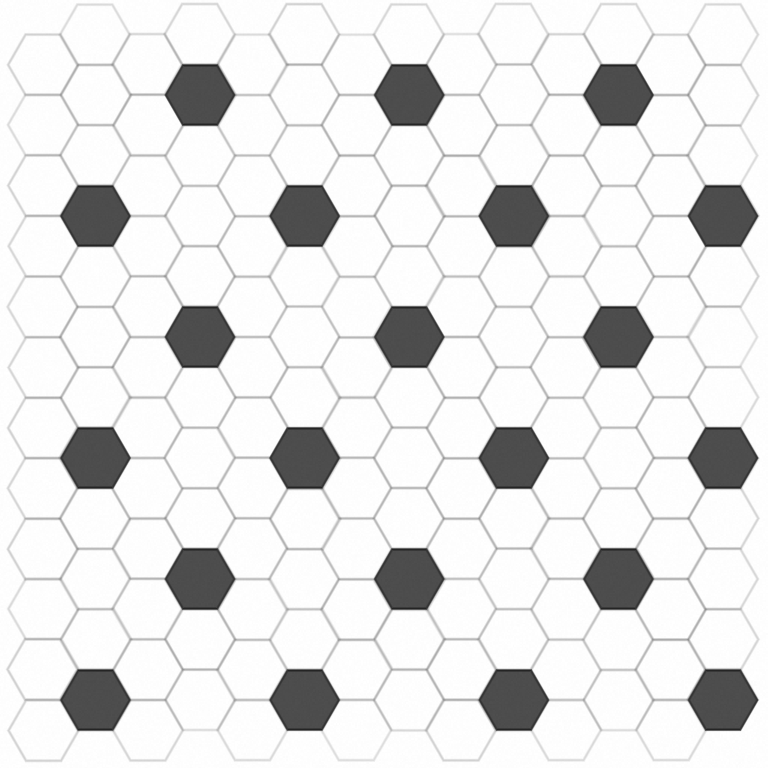
Give the GLSL for this pattern, as a three.js fragment shader.

```glsl
// Flat-topped white hexagon tiles with thin grey outlines and regularly spaced charcoal tiles.
#define COLUMNS 14.0
#define ROWS 12.0
#define PITCH vec2(0.0681, 0.07878)
#define ORIGIN vec2(0.0562, 0.0491)
#define LINE_REACH 0.0030
#define LINE_INK 0.155
#define WOBBLE vec2(0.0011, 0.0006)
#define DARK_GROWTH 0.0006
#define EDGE_SOFTNESS 0.0011
#define PAPER vec3(0.995)
#define CHARCOAL vec3(0.30)
#define RIM vec3(0.14)

varying vec2 vUv;

float hash(vec2 p) {
  vec3 q = fract(vec3(p.xyx) * 0.1031);
  q += dot(q, q.yzx + 33.33);
  return fract((q.x + q.y) * q.z);
}

// Signed distance to a hexagon; flat sides lie above and below.
float hexagon(vec2 p, float apothem) {
  p = abs(p);
  return max(p.y, dot(p, vec2(0.8660, 0.5))) - apothem;
}

// Charcoal tiles: every other column, every fourth row, staggered by two rows.
bool isDark(vec2 cell) {
  return mod(cell.x, 2.0) > 0.5 && mod(cell.y - cell.x + 1.0, 4.0) < 0.5;
}

void main() {
  float apothem = 0.5 * PITCH.y;
  float light = 1.0;
  float darkDistance = 1.0;
  float rimStrength = 0.0;
  float nearColumn = floor((vUv.x - ORIGIN.x) / PITCH.x + 0.5);

  // Overlay the outlines of the surrounding tiles; small shifts split shared sides.
  for (int i = -1; i <= 1; i++) {
    float column = nearColumn + float(i);
    float baseY = ORIGIN.y + apothem * mod(column, 2.0);
    float nearRow = floor((vUv.y - baseY) / PITCH.y + 0.5);
    for (int j = -1; j <= 1; j++) {
      vec2 cell = vec2(column, nearRow + float(j));
      if (cell.x < -0.5 || cell.x > COLUMNS - 0.5) continue;
      if (cell.y < -0.5 || cell.y > ROWS - 0.5) continue;

      vec2 center = vec2(ORIGIN.x + column * PITCH.x, baseY + cell.y * PITCH.y);
      vec2 local = vUv - center;
      vec2 shift = vec2(hash(cell + 7.0), hash(cell + 41.0)) * 2.0 - 1.0;
      float d = hexagon(local - shift * WOBBLE, apothem);
      float ink = LINE_INK * mix(0.8, 1.2, hash(cell + 83.0));
      light *= 1.0 - ink * (1.0 - smoothstep(0.0, LINE_REACH, abs(d)));

      if (isDark(cell)) {
        float fillDistance = hexagon(local, apothem + DARK_GROWTH);
        if (fillDistance < darkDistance) {
          darkDistance = fillDistance;
          vec2 a = abs(local);
          rimStrength = mix(0.6, 1.0, step(dot(a, vec2(0.8660, 0.5)), a.y));
        }
      }
    }
  }

  // Faint paper grain
  float grain = 0.01 * (hash(floor(vUv * 512.0)) - 0.5);
  vec3 color = (PAPER + grain) * light;

  // Charcoal fill with a darker rim just inside its border
  float rim = rimStrength * (1.0 - smoothstep(0.0, 0.0025, abs(darkDistance + 0.0016)));
  vec3 fill = mix(CHARCOAL + grain, RIM, rim);
  float cover = 1.0 - smoothstep(-EDGE_SOFTNESS, EDGE_SOFTNESS, darkDistance);
  gl_FragColor = vec4(mix(color, fill, cover), 1.0);
}
```
